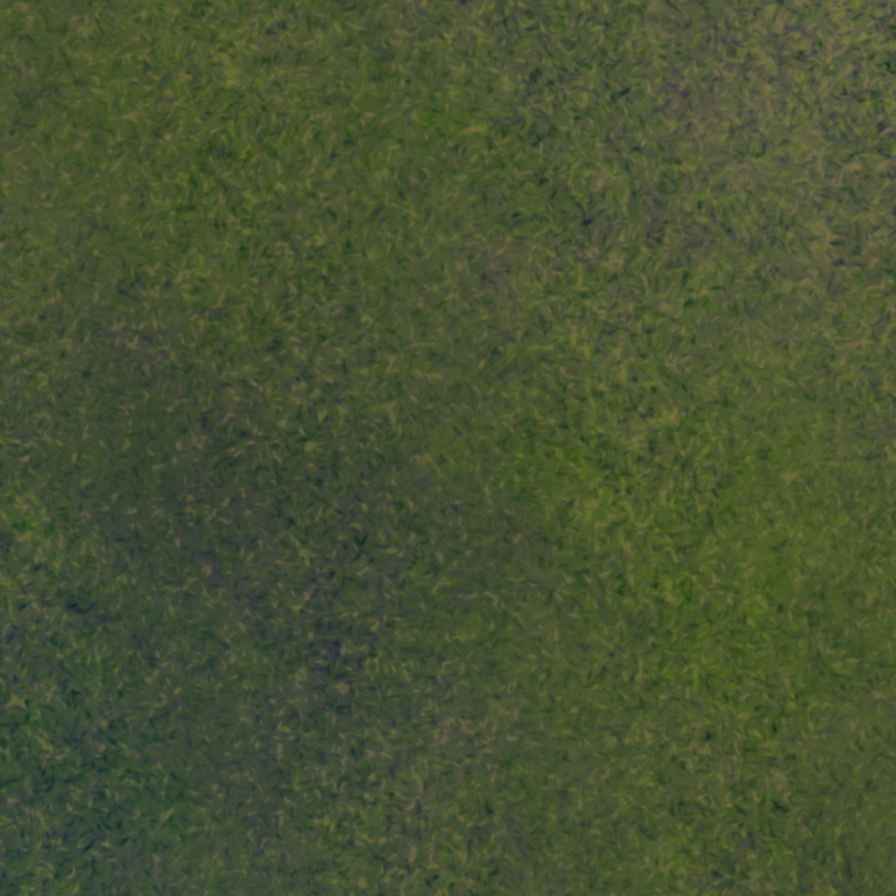
This texture is drawn by a WebGL 2 fragment shader. Its source:

```glsl
#version 300 es
precision highp float;
// Mossy turf: short soft blades scattered in jittered cells at several sizes,
// tinted from slate through olive to straw, over broad patches of damp,
// lush and dry ground.

uniform vec2 u_resolution;
out vec4 fragColor;

vec4 hash4(vec2 p) {
  vec4 q = fract(p.xyxy * vec4(0.1031, 0.1030, 0.0973, 0.1099));
  q += dot(q, q.wzxy + 33.33);
  return fract((q.xxyz + q.yzzw) * q.zywx);
}

// Sum of randomly turned ellipses, one per cell.
// x: signed brightness, y: signed tint, both averaging to zero.
vec2 scatter(vec2 uv, float cells, float width, float lean) {
  vec2 p = uv * cells + cells * 1.37;
  vec2 base = floor(p);
  vec2 sum = vec2(0.0);
  for (int j = -1; j <= 1; j++) {
    for (int i = -1; i <= 1; i++) {
      vec2 cell = base + vec2(i, j);
      vec4 rnd = hash4(cell);
      vec2 tint = hash4(cell + 71.0).xy * 2.0 - 1.0;
      float angle = lean + (rnd.z - 0.5) * 2.6;
      vec2 axis = vec2(cos(angle), sin(angle));
      vec2 d = p - cell - rnd.xy;
      vec2 local = vec2(dot(d, axis), dot(d, vec2(-axis.y, axis.x)) / width);
      float body = max(1.0 - dot(local, local), 0.0);
      sum += tint * body * body;
    }
  }
  return sum;
}

// Soft round patch of ground.
float patchAt(vec2 uv, vec2 centre, float radius) {
  vec2 d = (uv - centre) / radius;
  return exp(-dot(d, d));
}

void main() {
  vec2 uv = gl_FragCoord.xy / u_resolution;

  // Broad ground patches, with wandering outlines
  vec2 warped = uv + 0.04 * sin(uv.yx * 13.0 + vec2(1.0, 4.0))
                   + 0.02 * sin(uv.yx * 29.0 + uv * 11.0);
  float dry = patchAt(warped, vec2(0.94, 0.95), 0.38);
  float shade = patchAt(warped, vec2(0.30, 0.47), 0.24);
  float damp = patchAt(warped, vec2(0.08, 0.02), 0.42);
  float lush = patchAt(warped, vec2(0.80, 0.40), 0.24)
             + 0.6 * patchAt(warped, vec2(0.24, 0.80), 0.22);

  vec3 colour = vec3(0.286, 0.325, 0.193);
  colour += dry * vec3(0.060, 0.040, 0.055);
  colour += shade * vec3(-0.035, -0.045, 0.012);
  colour += damp * vec3(-0.055, -0.025, 0.030);
  colour += lush * vec3(0.006, 0.032, -0.045);

  // Mid-sized mottling
  vec2 mottle = scatter(warped, 7.0, 0.8, 0.0) * 0.6
              + scatter(warped, 17.0, 0.75, 1.0) * 0.7
              + scatter(uv, 38.0, 0.6, 0.4) * 0.7;
  colour += mottle.x * vec3(0.020, 0.018, 0.004);
  colour += mottle.y * vec3(0.008, -0.008, 0.020);

  // Fine blades, leaning along a slowly turning direction
  float lean = 1.1 * sin(uv.x * 9.0 + 2.0 * sin(uv.y * 7.0))
             + 0.9 * sin(uv.y * 12.0 - uv.x * 5.0);
  vec2 blades = scatter(uv, 62.0, 0.42, lean) * 0.8
              + scatter(uv, 88.0, 0.38, lean + 0.7)
              + scatter(uv, 125.0, 0.42, lean - 0.6) * 0.9;
  float contrast = 0.85 + 0.35 * dry - 0.15 * shade
                 + 0.15 * sin(uv.x * 17.0 + 4.0 * uv.y);
  colour += contrast * blades.x * vec3(0.082, 0.064, 0.017);
  colour += contrast * blades.y * vec3(0.020, -0.006, 0.032);

  // Straw-coloured tips on the brightest blades
  float straw = smoothstep(0.45, 1.2, blades.x + 0.3 * blades.y);
  colour = mix(colour, vec3(0.42, 0.40, 0.23), 0.4 * straw);

  fragColor = vec4(clamp(colour, 0.0, 1.0), 1.0);
}
```
